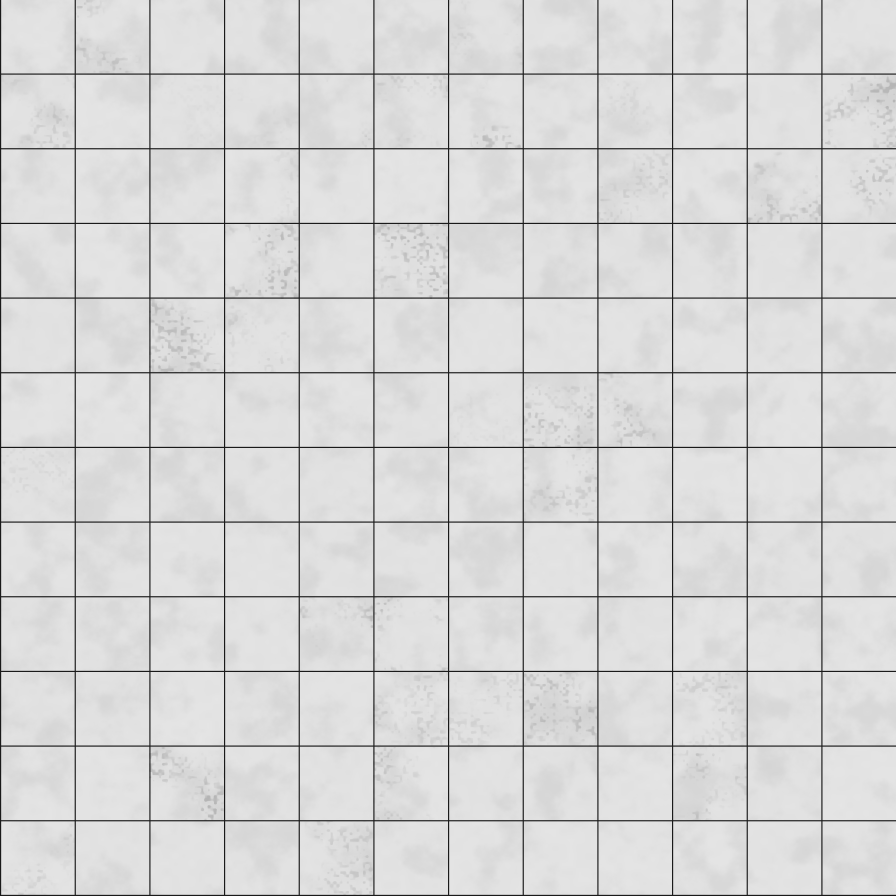
Reproduce this texture procedurally as a WebGL 1 fragment shader.

```glsl
precision highp float;
// Square grid of pale grey ceramic tiles parted by thin dark joints.
// Each tile takes its own window of fractal noise for faint clouds, and a few
// tiles carry stronger speckled wear; tile numbers are whole, so it wraps.

uniform vec2 u_resolution;

#define TILES 12.0          // tiles across and down
#define JOINT 0.0156        // joint width, in tiles
#define GLAZE 0.887         // grey of a clean tile
#define JOINT_GREY 0.10     // grey of the joints
#define TONE_SPREAD 0.008   // brightness change from tile to tile
#define CLOUD_DEPTH 0.042   // darkness of the soft clouds
#define CLOUD_SCALE 2.6     // clouds per tile
#define SPECK_DEPTH 0.13    // darkness of the worn specks
#define SPECK_SCALE 23.0    // specks per tile
#define WORN_SHARE 0.35     // share of tiles with visible wear

float hash(vec2 p) {
  return fract(sin(dot(p, vec2(127.1, 311.7))) * 43758.545);
}

float valueNoise(vec2 p) {
  vec2 cell = floor(p);
  vec2 f = fract(p);
  f = f * f * (3.0 - 2.0 * f);
  float low = mix(hash(cell), hash(cell + vec2(1.0, 0.0)), f.x);
  float high = mix(hash(cell + vec2(0.0, 1.0)), hash(cell + 1.0), f.x);
  return mix(low, high, f.y);
}

float fbm(vec2 p) {
  float sum = 0.0;
  float amplitude = 0.5;
  for (int i = 0; i < 5; i++) {
    sum += amplitude * valueNoise(p);
    p = p * 2.03 + 17.3;
    amplitude *= 0.5;
  }
  return sum / 0.96875;
}

// Share of a pixel covered by the joint at the start of each tile
vec2 jointCoverage(vec2 grid, vec2 pixel) {
  vec2 d = abs(fract(grid - 0.5 * JOINT + 0.5) - 0.5);
  vec2 overlap = min(d + 0.5 * pixel, 0.5 * JOINT)
               - max(d - 0.5 * pixel, -0.5 * JOINT);
  return clamp(overlap / pixel, 0.0, 1.0);
}

float tileGrey(vec2 tile, vec2 local) {
  vec2 offset = 40.0 * vec2(hash(tile + 3.7), hash(tile + 9.2));

  // Soft clouds and a slight tone of its own
  float cloud = fbm(local * CLOUD_SCALE + offset);
  float grey = GLAZE + TONE_SPREAD * (hash(tile + 5.1) - 0.5);
  grey -= CLOUD_DEPTH * smoothstep(0.42, 0.78, cloud);
  grey -= 0.012 * (valueNoise(local * 9.0 + offset) - 0.5);

  // Fine specks gathered in the worn patches of some tiles
  float wear = smoothstep(1.0 - WORN_SHARE, 1.0, hash(tile + 1.3));
  float patchMask = smoothstep(0.40, 0.68, fbm(local * 1.9 + offset.yx + 11.0));
  float speck = smoothstep(0.48, 0.9, valueNoise(local * SPECK_SCALE + offset));
  grey -= wear * patchMask * (SPECK_DEPTH * speck + 0.02);
  return grey;
}

void main() {
  vec2 grid = gl_FragCoord.xy / u_resolution * TILES;
  vec2 tile = mod(floor(grid), TILES);
  float grey = tileGrey(tile, fract(grid));

  vec2 joint = jointCoverage(grid, TILES / u_resolution);
  float line = 1.0 - (1.0 - joint.x) * (1.0 - joint.y);
  gl_FragColor = vec4(vec3(mix(grey, JOINT_GREY, line)), 1.0);
}
```
